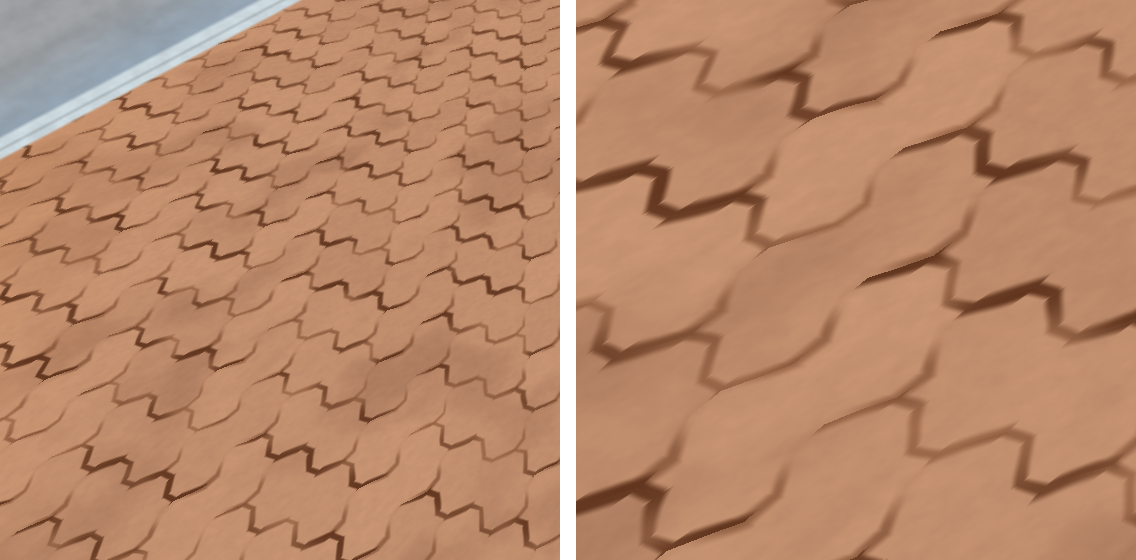
Left: the whole. Right: its middle third, enlarged.
A WebGL 2 fragment shader for this texture:

```glsl
#version 300 es
precision highp float;
// Interlocking clay pavers in herringbone, seen in perspective, with a pale curb and grey road.
uniform vec2 u_resolution;
out vec4 fragColor;

const vec3 CLAY = vec3(0.775, 0.575, 0.445);
const vec3 CLAY_ORANGE = vec3(0.82, 0.58, 0.41);
const vec3 CLAY_DARK = vec3(0.65, 0.46, 0.35);
const vec3 JOINT = vec3(0.36, 0.19, 0.10);
const vec3 SOFT_JOINT = vec3(0.57, 0.37, 0.25);
const vec3 ROAD = vec3(0.61, 0.62, 0.63);
const vec3 CURB = vec3(0.80, 0.85, 0.87);
// Columns: ground origin, one herringbone period across, one row up (homogeneous, y down).
const mat3 GROUND_TO_VIEW = mat3(
    0.2268, 0.0573, -0.033,
    0.0534, -0.0544, 0.058,
    0.2604, 0.5013, 1.0);
const float TOOTH = 0.13;        // depth of the zigzag edge, in paver widths
const float JOINT_WIDTH = 0.0036; // half width on the canvas at the middle
const float EDGE_BLUR = 0.0026;

float hash(vec2 p) {
    p = fract(p * vec2(0.1731, 0.2417) + 0.37);
    p += dot(p, p.yx + 19.19);
    return fract((p.x + p.y) * p.x * 37.7);
}

float noise(vec2 p) {
    vec2 cell = floor(p), f = fract(p);
    f = f * f * (3.0 - 2.0 * f);
    return mix(mix(hash(cell), hash(cell + vec2(1, 0)), f.x),
               mix(hash(cell + vec2(0, 1)), hash(cell + 1.0), f.x), f.y);
}

float layers(vec2 p) {
    return 0.55 * noise(p) + 0.3 * noise(p * 2.1 + 7.0) + 0.15 * noise(p * 4.3 + 13.0);
}

// Trapezoid wave of one paver width: flat, slant, flat, slant.
float teeth(float t) {
    float triangle = abs(fract(t) - 0.5) * 4.0 - 1.0;
    return TOOTH * clamp(triangle * 1.7, -1.0, 1.0);
}

// Paver under a ground point: id in xy, 1 in z when it lies across the rows.
vec3 paverAt(vec2 g) {
    vec2 cell = floor(g);
    float slot = mod(cell.x + cell.y, 4.0);
    if (slot < 2.0) return vec3(cell.x - slot, cell.y, 1.0);
    return vec3(cell.x, cell.y - (slot < 3.0 ? 0.0 : 1.0), 0.0);
}

vec2 toView(vec2 g) {
    vec3 h = GROUND_TO_VIEW * vec3((g.x + g.y) * 0.25, g.y, 1.0);
    return h.xy / h.z;
}

// Coverage of a joint between two ground points, measured on the canvas.
float jointLine(float offset, vec2 canvasStep, vec2 tangent, float width) {
    float across = abs(canvasStep.x * tangent.y - canvasStep.y * tangent.x) / length(tangent);
    float d = abs(offset) * across;
    return 1.0 - smoothstep(width - EDGE_BLUR, width + EDGE_BLUR, d);
}

vec3 paving(vec2 view) {
    vec3 h = inverse(GROUND_TO_VIEW) * vec3(view, 1.0);
    vec2 ground = vec2(4.0 * h.x - h.y, h.y) / h.z;
    float scale = clamp(h.z, 0.45, 1.6);
    vec2 g = ground + 0.05 * (vec2(noise(ground * 3.0), noise(ground * 3.0 + 31.0)) - 0.5);
    vec2 wave = vec2(teeth(g.y + 0.25), teeth(g.x + 0.25));
    vec2 bent = g + wave;
    vec3 paver = paverAt(bent);

    // Wear: tint per paver, broad stains and fine grain.
    float tint = hash(paver.xy + paver.z * 17.0);
    float stain = layers(ground * 0.55 + 3.0);
    vec3 color = mix(CLAY, CLAY_DARK, 0.3 * tint * tint + 0.5 * smoothstep(0.52, 0.8, stain));
    float sunny = smoothstep(0.62, 0.0, view.x + 0.5 * view.y);
    color = mix(color, CLAY_ORANGE, 0.55 * sunny);
    color *= 0.97 + 0.06 * layers(ground * 9.0);

    // Nearest row and column boundaries, drawn only where they part two pavers.
    vec2 nearest = floor(bent + 0.5);
    vec2 offset = bent - nearest;
    vec2 here = toView(ground);
    vec2 stepU = (toView(ground + vec2(0.01, 0.0)) - here) * 100.0;
    vec2 stepV = (toView(ground + vec2(0.0, 0.01)) - here) * 100.0;
    vec3 below = paverAt(vec2(bent.x, nearest.y - 0.5));
    vec3 above = paverAt(vec2(bent.x, nearest.y + 0.5));
    vec3 left = paverAt(vec2(nearest.x - 0.5, bent.y));
    vec3 right = paverAt(vec2(nearest.x + 0.5, bent.y));
    float rowSlope = (teeth(g.x + 0.26) - teeth(g.x + 0.24)) * 50.0;
    float colSlope = (teeth(g.y + 0.26) - teeth(g.y + 0.24)) * 50.0;
    float wear = noise(ground * 1.7 + 9.0);
    float width = JOINT_WIDTH * scale * (0.65 + 0.75 * wear);
    float rowJoint = below == above ? 0.0 : jointLine(offset.y, stepV, stepU - stepV * rowSlope, width);
    float colJoint = left == right ? 0.0 : jointLine(offset.x, stepU, stepV - stepU * colSlope, width * 0.7);
    float dash = smoothstep(0.1, -0.1, wave.x) * 0.65 + 0.08;
    color = mix(color, mix(SOFT_JOINT, JOINT, 0.35 * wear), colJoint * dash);
    float depth = smoothstep(0.15, 0.75, wear) * smoothstep(0.3, 0.9, scale);
    color = mix(color, mix(SOFT_JOINT, JOINT, depth), rowJoint * (0.65 + 0.3 * wear));
    return color;
}

void main() {
    vec2 uv = gl_FragCoord.xy / u_resolution;
    vec2 view = vec2(uv.x, 1.0 - uv.y);
    float curbEdge = view.y + 0.53 * view.x;   // grows from the road to the pavers
    vec3 color = paving(view);

    // Curb with a shaded inner lip, then the streaked road.
    float grain = layers(view * vec2(45.0, 70.0));
    vec3 curb = CURB * (0.94 + 0.1 * grain);
    curb *= 1.0 - 0.12 * smoothstep(0.006, 0.0, abs(curbEdge - 0.268));
    color = mix(curb, color, smoothstep(0.281, 0.289, curbEdge));
    float streak = layers(vec2(curbEdge * 22.0, (view.x - view.y) * 5.0));
    vec3 road = ROAD * (0.9 + 0.14 * streak + 0.06 * grain);
    road = mix(road, road * vec3(0.93, 1.01, 1.08), smoothstep(0.1, 0.25, curbEdge));
    color = mix(road, color, smoothstep(0.241, 0.251, curbEdge));
    fragColor = vec4(color, 1.0);
}
```
